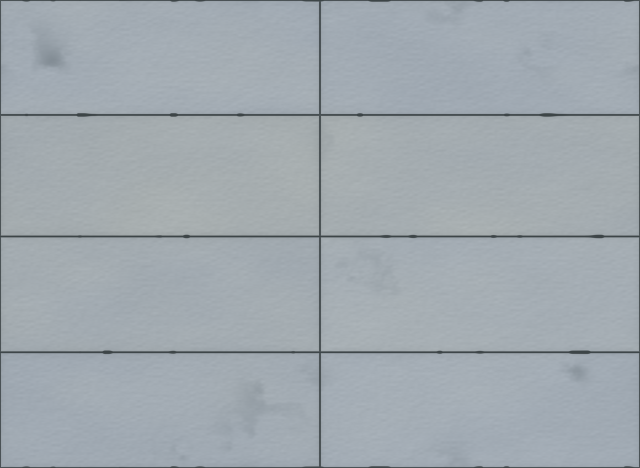
Give the GLSL for this texture, as a Shadertoy shader.

```glsl
// Smooth blue-grey stone panels, two across and four down, with thin dark joints and faint stains.

const float COLUMNS = 2.0;
const float ROW_EDGE[5] = float[5](0.0, 0.2473, 0.4947, 0.7544, 1.0);
const float ROW_WARMTH[4] = float[4](0.12, 0.42, 0.85, 0.15);
const float JOINT_HALF = 0.0019;
const int SMUDGES = 16;

const vec3 COOL_STONE = vec3(0.635, 0.672, 0.708);
const vec3 WARM_STONE = vec3(0.650, 0.677, 0.682);
const vec3 STAIN = vec3(0.47, 0.51, 0.54);
const vec3 JOINT = vec3(0.24, 0.27, 0.28);

// Integer hash of a lattice cell and a seed, from 0 to 1
float hash(vec2 cell, float seed) {
    uint h = uint(cell.x) * 1597u + uint(cell.y) * 51749u + uint(seed) * 7919u;
    h = h * 747796405u + 2891336453u;
    h = ((h >> ((h >> 28u) + 4u)) ^ h) * 277803737u;
    h = (h >> 22u) ^ h;
    return float(h & 65535u) / 65535.0;
}

// Value noise that wraps over the unit square
float noise(vec2 uv, vec2 cells, float seed) {
    vec2 p = uv * cells;
    vec2 i = floor(p);
    vec2 f = p - i;
    f = f * f * (3.0 - 2.0 * f);
    vec2 a = mod(i, cells);
    vec2 b = mod(i + 1.0, cells);
    float low = mix(hash(a, seed), hash(vec2(b.x, a.y), seed), f.x);
    float high = mix(hash(vec2(a.x, b.y), seed), hash(b, seed), f.x);
    return mix(low, high, f.y);
}

// Four octaves of wrapping noise
float fbm(vec2 uv, vec2 cells, float seed) {
    float sum = 0.0;
    float weight = 0.5;
    for (int i = 0; i < 4; i++) {
        sum += weight * noise(uv, cells, seed + float(i));
        cells *= 2.0;
        weight *= 0.5;
    }
    return sum / 0.9375;
}

// Fine surface relief lit from above
float grain(vec2 uv) {
    vec2 toLight = vec2(-0.0010, 0.0026);
    vec2 coarse = vec2(120.0, 170.0);
    float bumps = noise(uv, coarse, 11.0) - noise(uv + toLight, coarse, 11.0);
    float speck = noise(uv, coarse * 2.0, 12.0) - 0.5;
    return 0.026 * bumps + 0.011 * speck;
}

// Scattered cloudy smudges, some of them small and dark
float smudges(vec2 uv, float aspect) {
    float cloud = smoothstep(0.42, 0.72, fbm(uv, vec2(28.0, 24.0), 31.0));
    float total = 0.0;
    for (int i = 0; i < SMUDGES; i++) {
        vec2 id = vec2(float(i), 3.0);
        vec2 center = vec2(hash(id, 41.0), hash(id, 42.0));
        vec2 d = (fract(uv - center + 0.5) - 0.5) * vec2(aspect, 1.0);
        float size = mix(0.010, 0.065, hash(id, 43.0));
        float strength = mix(0.70, 0.32, smoothstep(0.01, 0.05, size));
        total += strength * exp(-dot(d, d) / (size * size));
    }
    return min(total, 1.0) * cloud;
}

// Distance to the closest horizontal joint
float rowDistance(float y) {
    float d = 1.0;
    for (int i = 0; i < 5; i++) d = min(d, abs(y - ROW_EDGE[i]));
    return d;
}

// Number of the row that holds this height
int rowIndex(float y) {
    int row = 0;
    for (int i = 1; i < 4; i++) row += int(step(ROW_EDGE[i], y));
    return row;
}

void mainImage(out vec4 fragColor, in vec2 fragCoord) {
    vec2 uv = fragCoord / iResolution.xy;
    float aspect = iResolution.x / iResolution.y;
    float blur = 0.75 / iResolution.y;

    // Tone of each panel, with a slow drift inside it
    int row = rowIndex(uv.y);
    float column = floor(uv.x * COLUMNS);
    vec2 panel = vec2(column, float(row));
    float seed = 60.0 + 10.0 * (panel.x + COLUMNS * panel.y);
    float drift = fbm(uv, vec2(4.0, 6.0), seed) - 0.5;
    float warmth = ROW_WARMTH[row] - 0.15 * column + 0.9 * drift;
    vec3 color = mix(COOL_STONE, WARM_STONE, clamp(warmth, 0.0, 1.0));
    color += 0.012 * (hash(panel, 5.0) - 0.5) + 0.035 * drift;

    // Surface relief and stains
    color += grain(uv);
    color += 0.018 * (fbm(uv, vec2(14.0, 20.0), 21.0) - 0.5);
    color = mix(color, STAIN, smudges(uv, aspect));

    // Joints, with a few chipped edges along the rows
    float chip = smoothstep(0.80, 0.98, noise(uv, vec2(48.0, 4.0), 51.0));
    float across = abs(fract(uv.x * COLUMNS + 0.5) - 0.5) / COLUMNS * aspect;
    float gap = min(across, rowDistance(uv.y) - 0.0018 * chip);
    color *= 1.0 - 0.06 * exp(-gap / 0.006);
    color = mix(JOINT, color, smoothstep(JOINT_HALF - blur, JOINT_HALF + blur, gap));

    fragColor = vec4(color, 1.0);
}
```
